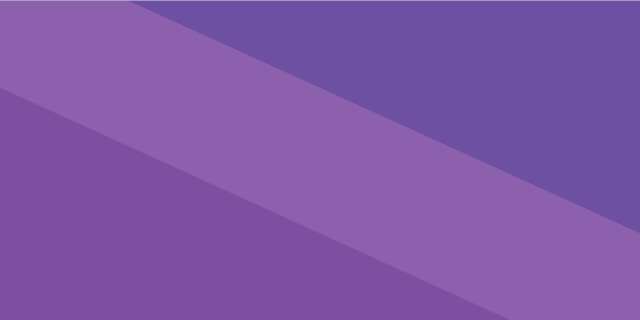
Give the GLSL for this background, as a WebGL 1 fragment shader.

```glsl
precision highp float;

// Flat purple background: a light diagonal band falls from the upper left to the
// lower right, between a violet corner above and a plum corner below.
// Each edge is a signed distance to a line, smoothed over about one pixel.

uniform vec2 u_resolution;

const vec3 BAND_COLOR = vec3(0.549, 0.375, 0.673);
const vec3 VIOLET = vec3(0.427, 0.314, 0.632);
const vec3 PLUM = vec3(0.495, 0.307, 0.630);
const vec3 RIM_COLOR = vec3(0.70, 0.66, 0.78);
const float RIM_WIDTH = 0.0026;

// Signed distance to the line from a to b, positive on its left side.
float lineDistance(vec2 p, vec2 a, vec2 b) {
  vec2 along = normalize(b - a);
  return dot(p - a, vec2(-along.y, along.x));
}

// Share of a pixel that lies on the positive side of an edge.
float coverage(float dist, float pixel) {
  return clamp(dist / pixel + 0.5, 0.0, 1.0);
}

void main() {
  // Canvas height is one unit, so the width is about two.
  vec2 p = gl_FragCoord.xy / u_resolution.y;
  float pixel = 1.0 / u_resolution.y;

  // Diagonal edges of the band
  float above = lineDistance(p, vec2(0.396, 1.0), vec2(2.0, 0.271));
  float below = -lineDistance(p, vec2(0.0, 0.726), vec2(1.594, 0.0));

  vec3 color = mix(BAND_COLOR, VIOLET, coverage(above, pixel));
  color = mix(color, PLUM, coverage(below, pixel));

  // Pale hairline along the top
  float rim = coverage(p.y - (1.0 - RIM_WIDTH), pixel);
  color = mix(color, RIM_COLOR, rim);

  gl_FragColor = vec4(color, 1.0);
}
```
